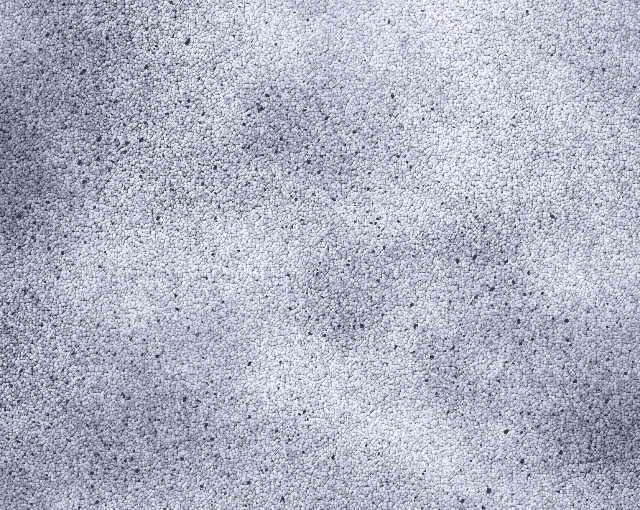
Write a Shadertoy shader that draws this texture.

```glsl
const float BASE_LIGHT = 0.705;
const vec3 BLUE_TINT = vec3(-0.028, 0.0, 0.068);
const vec2 PATCH_SCALE = vec2(3.0, 3.8);  // stains per canvas height
const float PATCH_CONTRAST = 0.46;
const float GRAIN_SCALE = 200.0;          // grains per canvas height
const float GRAIN_VARIETY = 0.27;
const float GRAIN_RELIEF = 0.26;
const float GRAIN_GAP = 0.36;
const vec2 LIGHT_DIRECTION = vec2(-0.62, 0.78);
const float PIT_SCALE = 34.0;             // pit cells per canvas height
const float PIT_RADIUS = 0.0040;
const float PIT_DEPTH = 0.92;
const float PIT_LIGHT = 0.19;
const float BAND_LIGHT = 0.07;
const float EDGE_SHADE = 0.09;
const float HIGHLIGHT_START = 0.82;
const float HIGHLIGHT_SOFTNESS = 0.35;

float hash(vec2 p) {
    vec3 q = fract(p.xyx * 0.1031);
    q += dot(q, q.yzx + 33.33);
    return fract((q.x + q.y) * q.z);
}

vec2 hash2(vec2 p) {
    return vec2(hash(p + 11.0), hash(p + 47.0));
}

float noise(vec2 p) {
    vec2 cell = floor(p), f = fract(p);
    f = f * f * (3.0 - 2.0 * f);
    return mix(mix(hash(cell), hash(cell + vec2(1, 0)), f.x),
               mix(hash(cell + vec2(0, 1)), hash(cell + vec2(1, 1)), f.x), f.y);
}

// Layered stains, centred on zero
float stains(vec2 p) {
    const mat2 turn = mat2(0.8, 0.6, -0.6, 0.8);
    float sum = 0.0, weight = 0.5;
    for (int i = 0; i < 6; i++) {
        sum += weight * (noise(p) - 0.5);
        p = turn * p * 2.03 + 17.3;
        weight *= 0.6;
    }
    return sum;
}

// Packed angular grains: own tone, lit side and dark gaps
float grains(vec2 p) {
    vec2 cell = floor(p), nearest = vec2(0.0), owner = cell;
    float best = 9.0;
    for (int y = -1; y <= 1; y++)
    for (int x = -1; x <= 1; x++) {
        vec2 id = cell + vec2(x, y);
        vec2 d = p - id - hash2(id);
        float dist = dot(d, d);
        if (dist < best) { best = dist; nearest = d; owner = id; }
    }
    return GRAIN_VARIETY * (hash(owner + 71.0) - 0.5)
         + GRAIN_RELIEF * dot(nearest, LIGHT_DIRECTION)
         - GRAIN_GAP * (sqrt(best) - 0.47);
}

// One jittered, ragged pit per cell, mostly small
float pits(vec2 p, float scale, float radius, float density) {
    vec2 cell = floor(p * scale);
    vec2 d = p - (cell + 0.12 + 0.76 * hash2(cell)) / scale;
    float skew = hash(cell + 83.0) - 0.5;
    d = vec2(d.x + skew * d.y, d.y * (1.0 + 0.7 * skew));
    float pick = hash(cell + 29.0);
    float size = radius * mix(0.35, 1.0, pick * pick);
    float ragged = length(d) + 1.1 * size * (noise(p * 300.0) - 0.5);
    float blur = 0.6 / iResolution.y;
    float present = step(hash(cell + 5.0), density);
    return present * (1.0 - smoothstep(size - blur, size + blur, ragged));
}

void mainImage(out vec4 fragColor, in vec2 fragCoord) {
    vec2 uv = fragCoord / iResolution.xy;
    vec2 p = fragCoord / iResolution.y;

    // Broad light: pale band, shaded sides and cloudy stains
    float stain = stains(p * PATCH_SCALE + 8.4);
    vec2 band = (uv - vec2(0.43, 0.62)) / vec2(0.35, 0.14);
    float light = BASE_LIGHT + PATCH_CONTRAST * stain;
    light += BAND_LIGHT * exp(-dot(band, band));
    light -= EDGE_SHADE * smoothstep(0.25, 0.55, abs(uv.x - 0.5));

    // Crisp grains, rougher in some regions
    float roughness = mix(0.8, 1.25, noise(p * 3.1 + 90.0));
    light += roughness * grains(p * GRAIN_SCALE);

    // Large and small dark pits, clustered in the stains
    float density = clamp(0.45 - 1.8 * stain, 0.06, 0.95);
    float pit = pits(p, PIT_SCALE, PIT_RADIUS, density);
    pit = max(pit, pits(p + 7.3, PIT_SCALE * 1.8, PIT_RADIUS * 0.65, 0.7 * density));
    light = mix(light, PIT_LIGHT, PIT_DEPTH * pit);

    // Soft highlights; blue tint fades toward black and white
    light -= HIGHLIGHT_SOFTNESS * max(light - HIGHLIGHT_START, 0.0);
    light = clamp(light, 0.08, 0.99);
    float tint = smoothstep(0.0, 0.55, light) * (1.0 - smoothstep(0.8, 1.05, light));
    fragColor = vec4(clamp(light + BLUE_TINT * tint, 0.0, 1.0), 1.0);
}
```
